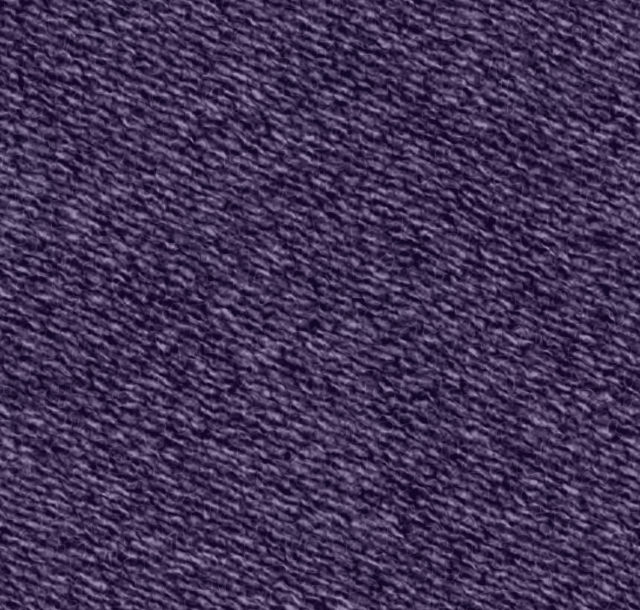
Give the GLSL for this texture, as a WebGL 1 fragment shader.

```glsl
precision highp float;
// Worn purple twill cloth: slanted rows of short fuzzy stitches with stray fibres.

#define STITCHES 38.0     // stitches across the canvas width
#define ROWS 61.0         // rows per canvas width, measured vertically
#define SLOPE 0.42        // fall of the rows towards the right
#define STAGGER 0.37      // shift of each row, in stitches
#define THREAD_WIDTH 0.33 // half width of a stitch, in rows
#define WOBBLE 0.009      // unevenness of the weave, in canvas widths
#define FUZZ 1.0          // strength of the fine fibre texture
#define HAIR_GRID 34.0    // stray fibre cells across the canvas
#define WEAR 0.17         // strength of broad light and dark patches

uniform vec2 u_resolution;

const vec3 SHADOW = vec3(0.075, 0.025, 0.155);
const vec3 MIDDLE = vec3(0.260, 0.200, 0.338);
const vec3 LIGHT = vec3(0.48, 0.42, 0.56);

float hash(vec2 p) {
  vec3 q = fract(vec3(p.xyx) * 0.1031);
  q += dot(q, q.yzx + 33.33);
  return fract((q.x + q.y) * q.z);
}

float noise(vec2 p) {
  vec2 i = floor(p);
  vec2 f = fract(p);
  f = f * f * (3.0 - 2.0 * f);
  return mix(mix(hash(i), hash(i + vec2(1.0, 0.0)), f.x),
             mix(hash(i + vec2(0.0, 1.0)), hash(i + vec2(1.0)), f.x), f.y);
}

float fbm(vec2 p) {
  float sum = 0.0;
  float gain = 0.5;
  for (int i = 0; i < 4; i++) {
    sum += gain * noise(p);
    p = p * 2.03 + 17.1;
    gain *= 0.5;
  }
  return sum / 0.9375;
}

// Height of the tallest stitch here; each has its own offset, tilt and size.
float stitches(vec2 p) {
  float row = (p.y + SLOPE * p.x) * ROWS;
  float height = 0.0;
  for (int j = -1; j <= 1; j++) {
    float rowId = floor(row) + float(j);
    float along = p.x * STITCHES + STAGGER * rowId + 0.35 * hash(vec2(rowId, 7.0));
    for (int i = -1; i <= 1; i++) {
      vec2 id = vec2(floor(along) + float(i), rowId) + 200.0;
      float size = hash(id + 31.7);
      vec2 d = vec2(along, row) - (id - 200.0) - 0.5;
      d -= (vec2(hash(id), hash(id + 11.3)) - 0.5) * vec2(0.40, 0.28);
      d.y += d.x * (hash(id + 53.1) - 0.35) * 0.55;
      d /= vec2(0.48 + 0.14 * size, THREAD_WIDTH * (0.85 + 0.3 * size));
      float body = exp(-d.x * d.x * d.x * d.x - d.y * d.y);
      height = max(height, body * (0.78 + 0.4 * hash(id + 71.9)));
    }
  }
  return height;
}

// Thin curved fibres lying loose on the cloth, one in some grid cells.
float hairs(vec2 p) {
  vec2 g = p * HAIR_GRID;
  float cover = 0.0;
  for (int j = -1; j <= 1; j++) {
    for (int i = -1; i <= 1; i++) {
      vec2 id = floor(g) + vec2(float(i), float(j)) + 100.0;
      vec2 d = g + 100.0 - id - vec2(hash(id), hash(id + 5.7));
      float angle = 6.2832 * hash(id + 19.4);
      float c = cos(angle);
      float s = sin(angle);
      d = vec2(c * d.x + s * d.y, c * d.y - s * d.x);
      d.y += (hash(id + 43.2) - 0.5) * 1.6 * d.x * d.x;
      float line = 1.0 - smoothstep(0.02, 0.09, abs(d.y));
      float ends = 1.0 - smoothstep(0.15, 0.50, abs(d.x));
      cover = max(cover, line * ends * step(0.62, hash(id + 61.8)));
    }
  }
  return cover;
}

void main() {
  vec2 p = gl_FragCoord.xy / u_resolution.x;

  // Uneven weave: slow drift plus small kinks in the yarn
  vec2 drift = vec2(noise(p * 9.0), noise(p * 9.0 + 40.0)) - 0.5;
  vec2 kink = vec2(noise(p * 75.0 + 9.0), noise(p * 75.0 + 80.0)) - 0.5;
  vec2 q = p + WOBBLE * (drift + 0.6 * kink);

  // Fine fibres run along the yarn, with crossing fluff and thin bright wisps
  vec2 yarn = vec2(q.x, q.y + SLOPE * q.x);
  float strands = noise(yarn * vec2(105.0, 235.0));
  float fluff = noise(p * 215.0 + 33.0);
  float fibre = mix(strands, fluff, 0.5) - 0.5;
  float wisp = 1.0 - smoothstep(0.0, 0.22, abs(noise(q * 95.0 + 15.0) - 0.5));

  // Tone from relief, fibres, wear and scattered glints
  float relief = stitches(q);
  float tone = 0.03 + 0.80 * relief + FUZZ * fibre * (0.6 + 0.6 * relief);
  tone += 0.20 * (wisp - 0.3);
  tone += WEAR * (fbm(p * 4.5 + 3.0) - 0.5);
  tone += 0.22 * relief * smoothstep(0.65, 0.9, noise(p * 60.0 + 60.0));
  tone += 0.20 * hairs(p);
  tone = clamp(tone, 0.0, 1.3);

  // Dye ramp with faint shifts between bluish and reddish purple
  vec3 color = mix(SHADOW, MIDDLE, min(tone / 0.45, 1.0));
  color += (LIGHT - MIDDLE) * max(tone - 0.45, 0.0) / 0.55;
  color += vec3(0.015, -0.008, 0.0) * (fbm(p * 6.0 + 70.0) - 0.5);
  gl_FragColor = vec4(color, 1.0);
}
```
